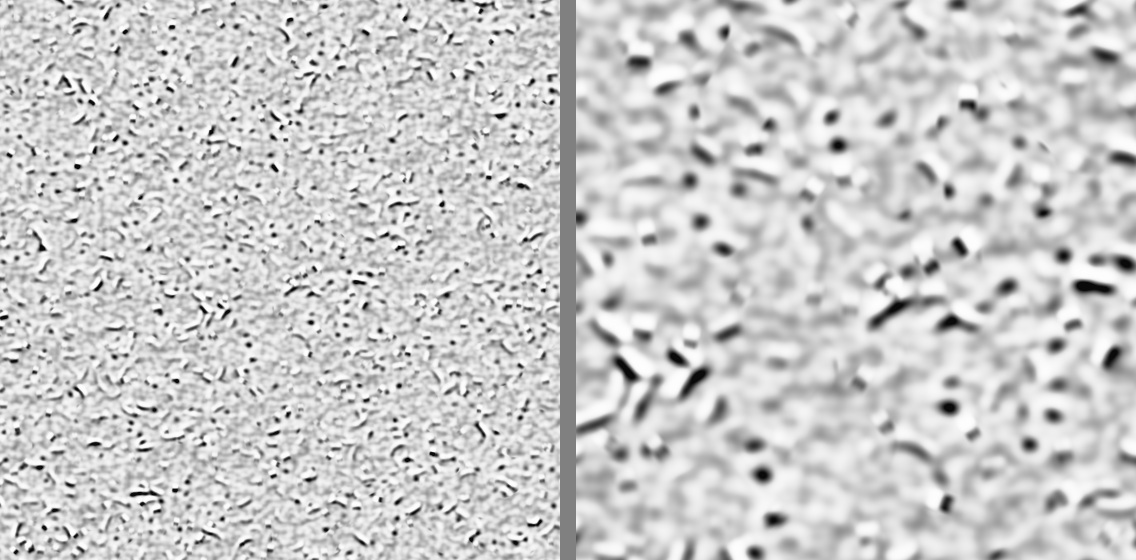
Left: the whole. Right: its middle third, enlarged.
A WebGL 2 fragment shader for this texture map:

```glsl
#version 300 es
precision highp float;
// Pale embossed grain: grey mottle, short white ridges with shadows, and clustered dark pits.

uniform vec2 u_resolution;
out vec4 fragColor;

const float BASE_TONE = 0.815;
const float HEADROOM = 0.18;            // whites ease towards BASE_TONE + HEADROOM
const float DARKEST = 0.04;
const vec2 LIGHT_OFFSET = vec2(-0.0025, 0.0065);
const vec2 MOTTLE_STRETCH = vec2(0.92, 1.06);
const float COARSE_CELLS = 52.0;
const float FINE_CELLS = 92.0;
const float COARSE_GAIN = 0.28;
const float FINE_GAIN = 0.32;
const float BROAD_CELLS = 19.0;
const float BROAD_GAIN = 0.11;
const float RIDGE_CELLS = 33.0;
const float RIDGE_WIDTH = 0.13;         // in ridge cells
const float RIDGE_LIGHT = 0.70;
const float RIDGE_SHADOW = 0.85;
const float PIT_CELLS = 46.0;
const float PIT_RADIUS = 0.25;          // in pit cells
const float PIT_DEPTH = 1.35;
const float PIT_HALO = 0.55;
const float PIT_SHARE = 0.23;
const float CLUMP_CELLS = 15.0;

// Three random values per lattice cell
vec3 hash3(vec2 cell, float seed) {
    uvec3 v = uvec3(ivec3(vec3(cell, seed)) + 4096);
    v = v * 1664525u + 1013904223u;
    v.x += v.y * v.z; v.y += v.z * v.x; v.z += v.x * v.y;
    v ^= v >> 16u;
    v.x += v.y * v.z; v.y += v.z * v.x; v.z += v.x * v.y;
    return vec3(v >> 8u) / 16777216.0;
}

float cornerSlope(vec2 cell, vec2 toPoint, float seed) {
    float turn = 6.2832 * hash3(cell, seed).x;
    return dot(vec2(cos(turn), sin(turn)), toPoint);
}

float gradientNoise(vec2 p, float seed) {
    vec2 cell = floor(p), f = p - cell;
    vec2 u = f * f * f * (f * (f * 6.0 - 15.0) + 10.0);
    vec2 e = vec2(1.0, 0.0);
    float low = mix(cornerSlope(cell, f, seed), cornerSlope(cell + e, f - e, seed), u.x);
    float high = mix(cornerSlope(cell + e.yx, f - e.yx, seed), cornerSlope(cell + 1.0, f - 1.0, seed), u.x);
    return mix(low, high, u.y);
}

float clumping(vec2 p) {
    return clamp(0.5 + 1.7 * gradientNoise(p * CLUMP_CELLS, 5.0), 0.0, 1.0);
}

// Mottle lit from above, over slow changes of tone
float mottle(vec2 p) {
    vec2 q = p * MOTTLE_STRETCH;
    float lit = gradientNoise(q * COARSE_CELLS, 1.0)
              - gradientNoise((q + LIGHT_OFFSET) * COARSE_CELLS, 1.0);
    return COARSE_GAIN * lit + FINE_GAIN * gradientNoise(q * FINE_CELLS, 2.0)
         + BROAD_GAIN * gradientNoise(q * BROAD_CELLS, 3.0);
}

// Short bent ridges, bright on top and dark along the lower side
float ridges(vec2 p, float seed) {
    vec2 q = p * RIDGE_CELLS + seed * 0.37;
    vec2 home = floor(q);
    float sum = 0.0;
    for (int j = -1; j <= 1; j++)
    for (int i = -1; i <= 1; i++) {
        vec2 cell = home + vec2(i, j);
        vec3 place = hash3(cell, seed);
        vec3 form = hash3(cell, seed + 1.0);
        float spread = 2.0 * form.x - 1.0;
        float angle = 0.1 + spread * (0.5 + 0.8 * abs(spread));
        vec2 along = vec2(cos(angle), sin(angle));
        vec2 d = q - cell - 0.1 - 0.8 * place.xy;
        vec2 local = vec2(dot(d, along), dot(d, vec2(-along.y, along.x)));
        local.y += (form.z - 0.5) * 1.2 * local.x * local.x;
        float halfLength = mix(0.16, 0.58, form.y * form.y);
        float taper = 1.0 - smoothstep(0.45 * halfLength, 1.3 * halfLength, abs(local.x));
        float crest = local.y / RIDGE_WIDTH;
        float foot = crest + 1.8;
        float strength = place.z * place.z;
        sum += taper * strength * (RIDGE_LIGHT * exp(-crest * crest)
             - RIDGE_SHADOW * place.z * exp(-foot * foot));
    }
    return sum;
}

// Dark oval pits with pale halos
float pits(vec2 p, float share) {
    vec2 q = p * PIT_CELLS;
    vec2 home = floor(q);
    float sum = 0.0;
    for (int j = -1; j <= 1; j++)
    for (int i = -1; i <= 1; i++) {
        vec2 cell = home + vec2(i, j);
        vec3 place = hash3(cell, 21.0);
        vec3 form = hash3(cell, 22.0);
        float presence = smoothstep(0.0, 0.06, share - place.z);
        float angle = 1.6 * (form.x - 0.5);
        vec2 along = vec2(cos(angle), sin(angle));
        vec2 d = q - cell - 0.15 - 0.7 * place.xy;
        vec2 local = vec2(dot(d, along) / mix(1.0, 1.5, form.y), dot(d, vec2(-along.y, along.x)));
        float r2 = dot(local, local) / (PIT_RADIUS * PIT_RADIUS);
        sum += presence * mix(0.45, 1.0, form.z) * (PIT_HALO * exp(-0.36 * r2) - PIT_DEPTH * exp(-r2));
    }
    return sum;
}

void main() {
    vec2 p = gl_FragCoord.xy / min(u_resolution.x, u_resolution.y);
    float clump = clumping(p);
    float relief = mottle(p) + mix(0.5, 1.2, clump) * (ridges(p, 11.0) + ridges(p, 15.0));
    relief += pits(p, PIT_SHARE * 2.0 * clump);
    float lifted = HEADROOM * (1.0 - exp(-max(relief, 0.0) / HEADROOM));
    float tone = BASE_TONE + lifted + min(relief, 0.0);
    fragColor = vec4(vec3(max(tone, DARKEST)), 1.0);
}
```
